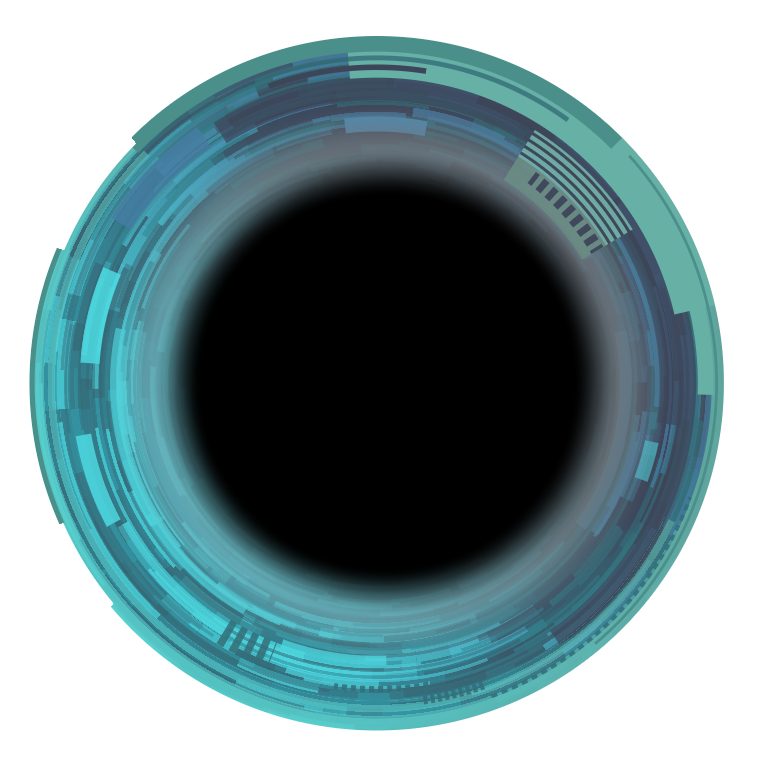
This background is drawn by a WebGL 1 fragment shader. Its source:

```glsl
precision highp float;
// A dark round portal ringed by teal and cyan machine-like arcs on white.
// Polar coordinates (outer radius = 1, angle in degrees) feed hashed arc
// layers, a few placed arcs and dashes, then a soft black core and a rim mask.

uniform vec2 u_resolution;

const vec2 CENTER = vec2(0.493, 0.501);
const float RADIUS = 0.4545;               // share of the shorter side
const vec2 CORE_SHIFT = vec2(0.030, 0.003);
const vec2 CORE_FADE = vec2(0.535, 0.680);
const vec2 GLOW_DIR = vec2(-0.80, -0.60);  // side on which the ring is bright
const float LAYERS = 6.0;

const vec3 SLATE = vec3(0.24, 0.27, 0.35);
const vec3 DEEP_TEAL = vec3(0.20, 0.43, 0.47);
const vec3 TEAL = vec3(0.29, 0.56, 0.54);
const vec3 MINT = vec3(0.40, 0.69, 0.65);
const vec3 CYAN = vec3(0.30, 0.85, 0.88);
const vec3 SEA = vec3(0.20, 0.57, 0.63);
const vec3 BLUE = vec3(0.27, 0.49, 0.64);
const vec3 HAZE = vec3(0.44, 0.47, 0.49);
const vec3 HAZE_LIT = vec3(0.42, 0.68, 0.72);

float px;  // one pixel in ring units

float hash(vec2 p) {
  return fract(sin(dot(p, vec2(127.1, 311.7))) * 43758.5453);
}

// Smooth coverage from a signed distance, positive inside
float cover(float d) {
  return clamp(d / px + 0.5, 0.0, 1.0);
}

// Arc between two radii and two angles; polar = (radius, degrees)
float arc(vec2 polar, vec2 radii, vec2 angles) {
  float mid = 0.5 * (angles.x + angles.y);
  float away = abs(mod(polar.y - mid + 180.0, 360.0) - 180.0);
  float side = radians(0.5 * (angles.y - angles.x) - away) * polar.x;
  return cover(min(min(polar.x - radii.x, radii.y - polar.x), side));
}

// Teeth of a given angular step, half filled
float teeth(vec2 polar, float stepDeg) {
  float f = abs(fract(polar.y / stepDeg) - 0.5);
  return cover(radians((0.28 - f) * stepDeg) * polar.x);
}

// Concentric layers of random arc segments, finer with each layer
vec3 scatterArcs(vec3 col, vec2 polar, float lit) {
  for (float i = 0.0; i < LAYERS; i++) {
    float thick = mix(0.052, 0.010, i / (LAYERS - 1.0));
    float row = polar.x / thick + 0.37 * i;
    float ring = floor(row);
    float count = floor(5.0 + 19.0 * hash(vec2(ring, i + 3.0)));
    float turn = fract(polar.y / 360.0 + hash(vec2(ring, i + 9.0))) * count;
    float pick = hash(vec2(ring * 7.0 + i, floor(turn) + 17.0));
    float tone = hash(vec2(floor(turn) + 5.0, ring + i * 23.0));
    float radial = min(fract(row), 1.0 - fract(row)) * thick;
    float along = min(fract(turn), 1.0 - fract(turn)) / count * 6.2832 * polar.x;
    float mask = cover(min(radial, along)) * step(0.56, pick);
    vec3 bright = mix(BLUE, CYAN, lit);
    vec3 tint = tone < 0.42 ? mix(SLATE, DEEP_TEAL, 0.7 * lit)
              : (tone < 0.72 ? mix(DEEP_TEAL, SEA, lit) : bright);
    col = mix(col, tint, mask * mix(0.35, 0.75, tone));
  }
  return col;
}

void main() {
  float size = min(u_resolution.x, u_resolution.y) * RADIUS;
  px = 1.0 / size;
  vec2 p = (gl_FragCoord.xy - CENTER * u_resolution) / size;
  float r = length(p);
  vec2 polar = vec2(r, degrees(atan(p.y, p.x + 1e-5)));
  float lit = smoothstep(-0.65, 0.95, dot(p / max(r, 0.001), GLOW_DIR));
  vec3 rim = mix(MINT, vec3(0.35, 0.81, 0.80), lit);

  // Body and scattered machinery
  vec3 col = mix(SLATE, SEA, lit);
  col = mix(col, mix(TEAL, SEA, lit), 0.6 * smoothstep(0.86, 0.94, r));
  col = scatterArcs(col, polar, lit);
  col = mix(col, SLATE, 0.70 * arc(polar, vec2(0.815, 0.885), vec2(-8.0, 122.0)));
  col = mix(col, SLATE, 0.70 * arc(polar, vec2(0.870, 0.920), vec2(-55.0, 14.0)));

  // Outer rim: wide and plain at upper right, thin and lined elsewhere
  float line = step(0.45, hash(vec2(floor(r * 95.0), 4.0)));
  col = mix(col, rim, 0.55 * line * arc(polar, vec2(0.915, 0.965), vec2(135.0, 335.0)));
  col = mix(col, rim, 0.85 * cover(r - 0.965));
  col = mix(col, MINT, arc(polar, vec2(0.880, 1.0), vec2(13.0, 95.0)));
  col = mix(col, MINT, arc(polar, vec2(0.925, 0.970), vec2(-2.0, 14.0)));
  col = mix(col, TEAL, arc(polar, vec2(0.955, 1.0), vec2(45.0, 136.0)));
  col = mix(col, DEEP_TEAL, 0.8 * arc(polar, vec2(0.930, 0.944), vec2(54.0, 112.0)));
  col = mix(col, SLATE, arc(polar, vec2(0.902, 0.918), vec2(81.0, 110.0)));
  col = mix(col, TEAL, arc(polar, vec2(0.975, 0.983), vec2(-50.0, 42.0)));
  col = mix(col, TEAL, arc(polar, vec2(0.985, 1.0), vec2(157.0, 204.0)));

  // Placed blue and cyan plates
  col = mix(col, BLUE, 0.8 * arc(polar, vec2(0.835, 0.900), vec2(125.0, 148.0)));
  col = mix(col, vec3(0.30, 0.54, 0.70), arc(polar, vec2(0.725, 0.768), vec2(79.0, 97.0)));
  col = mix(col, CYAN, 0.85 * arc(polar, vec2(0.800, 0.855), vec2(157.0, 176.0)));
  col = mix(col, CYAN, 0.85 * arc(polar, vec2(0.835, 0.880), vec2(190.0, 208.0)));
  col = mix(col, CYAN, 0.65 * arc(polar, vec2(0.738, 0.768), vec2(168.0, 240.0)));
  col = mix(col, CYAN, 0.75 * arc(polar, vec2(0.785, 0.812), vec2(250.0, 272.0)));
  col = mix(col, BLUE, 0.7 * arc(polar, vec2(0.700, 0.735), vec2(-35.0, 12.0)));
  col = mix(col, CYAN, 0.55 * arc(polar, vec2(0.790, 0.830), vec2(-20.0, -12.0)));

  // Dashed tracks along the lower side
  float track = arc(polar, vec2(0.910, 0.935), vec2(-82.0, -70.0)) * teeth(polar, 1.3);
  track += arc(polar, vec2(0.872, 0.890), vec2(-98.0, -80.0)) * teeth(polar, 1.7);
  track += arc(polar, vec2(0.955, 0.966), vec2(-70.0, -20.0)) * teeth(polar, 1.9);
  track += arc(polar, vec2(0.800, 0.880), vec2(238.0, 249.0)) * teeth(polar, 2.6);
  col = mix(col, DEEP_TEAL, 0.85 * min(track, 1.0));

  // Warm haze around the core
  float q = length(p - CORE_SHIFT);
  col = mix(col, mix(HAZE, HAZE_LIT, lit), 0.80 * smoothstep(0.82, 0.66, q));

  // Striped window at upper right with a toothed inner track
  float window = arc(polar, vec2(0.690, 0.860), vec2(31.0, 58.0));
  float stripe = cover((0.30 - abs(fract(r * 46.0) - 0.5)) / 46.0);
  vec3 pane = mix(SLATE, vec3(0.45, 0.70, 0.66), stripe);
  pane = mix(pane, vec3(0.42, 0.55, 0.52), cover(0.770 - r));
  float notch = arc(polar, vec2(0.722, 0.762), vec2(31.0, 53.0)) * teeth(polar, 2.7);
  col = mix(col, mix(pane, SLATE, notch), window * 0.9);

  // Black core, then the stepped outer edge on white
  col *= smoothstep(CORE_FADE.x, CORE_FADE.y, q);
  float edge = 1.0 - 0.022 * arc(polar, vec2(0.0, 2.0), vec2(135.0, 157.0))
                   - 0.012 * arc(polar, vec2(0.0, 2.0), vec2(204.0, 220.0));
  gl_FragColor = vec4(mix(vec3(1.0), col, cover(edge - r)), 1.0);
}
```
